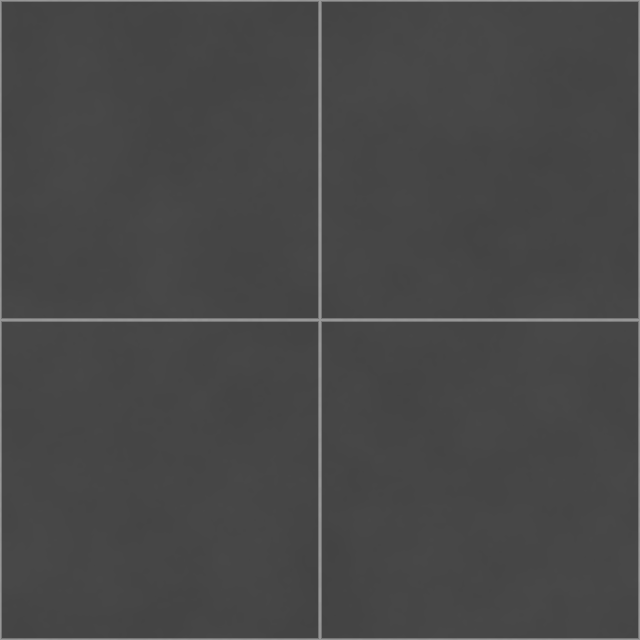
Give the GLSL for this texture, as a Shadertoy shader.

```glsl
const float TILES = 2.0;             // tiles across and down
const float GROUT_WIDTH = 0.005;     // in canvas widths
const vec3 TILE_COLOR = vec3(0.274);
const vec3 GROUT_COLOR = vec3(0.59);
const float MOTTLE_CELLS = 8.0;      // coarsest noise cells across the canvas
const int MOTTLE_OCTAVES = 5;
const float MOTTLE_GAIN = 0.62;
const float MOTTLE_STRENGTH = 0.032;
const float TILE_VARIATION = 0.002;
const float GROUT_GRAIN = 0.015;
const float GRAIN_CELLS = 128.0;

float hash(vec2 p) {
    vec3 q = fract(p.xyx * vec3(0.1031, 0.1030, 0.0973));
    q += dot(q, q.yzx + 33.33);
    return fract((q.x + q.y) * q.z);
}

// Value noise that wraps after a whole number of cells
float wrapNoise(vec2 uv, float cells, float seed) {
    vec2 p = uv * cells;
    vec2 i = floor(p);
    vec2 f = p - i;
    f = f * f * f * (f * (f * 6.0 - 15.0) + 10.0);
    vec2 a = mod(i, cells) + seed;
    vec2 b = mod(i + 1.0, cells) + seed;
    return mix(mix(hash(a), hash(vec2(b.x, a.y)), f.x),
               mix(hash(vec2(a.x, b.y)), hash(b), f.x), f.y);
}

// Layered noise, centred on zero
float mottle(vec2 uv) {
    float sum = 0.0, total = 0.0, weight = 1.0, cells = MOTTLE_CELLS;
    for (int i = 0; i < MOTTLE_OCTAVES; i++) {
        sum += weight * (wrapNoise(uv, cells, 17.0 * float(i)) - 0.5);
        total += weight;
        weight *= MOTTLE_GAIN;
        cells *= 2.0;
    }
    return sum / total;
}

void mainImage(out vec4 fragColor, in vec2 fragCoord) {
    vec2 uv = fragCoord / iResolution.xy;
    vec2 cell = uv * TILES;

    // Tile surface
    float shade = hash(mod(floor(cell), TILES) + 71.0) - 0.5;
    vec3 tile = TILE_COLOR + MOTTLE_STRENGTH * mottle(uv) + TILE_VARIATION * shade;

    // Grout surface
    float grain = wrapNoise(uv, GRAIN_CELLS, 211.0) - 0.5;
    vec3 grout = GROUT_COLOR + GROUT_GRAIN * grain;

    // Distance to the nearest joint, as pixel coverage
    vec2 joint = (0.5 - abs(fract(cell) - 0.5)) / TILES;
    vec2 coverage = clamp((0.5 * GROUT_WIDTH - joint) * iResolution.xy + 0.5, 0.0, 1.0);

    fragColor = vec4(mix(tile, grout, max(coverage.x, coverage.y)), 1.0);
}
```
